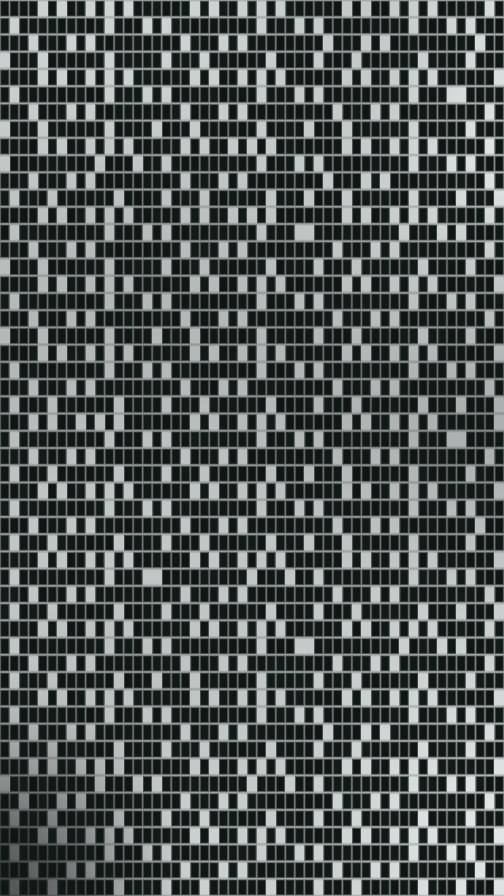
Reproduce this pattern procedurally as a Shadertoy shader.

```glsl
// Dark upright tiles on a brushed, pale metal plate, 53 across and 52 down.
// Four row motifs repeat every 16 columns; a missing tile shows the plate.
// Some motif blocks slip sideways, and broad gradients light the metal.

#define GRID vec2(53.0, 52.0)       // tiles across and down
#define GAP vec2(0.0009, 0.0014)    // half gap, in canvas heights
#define SOFTNESS 0.0013             // edge blur, in canvas heights
#define SLIP_CHANCE 0.22            // share of motif blocks that slip
#define TILE_COLOR vec3(0.06, 0.09, 0.08)
#define PLATE_COLOR vec3(0.80, 0.82, 0.82)
#define JOINT_LIGHT vec2(0.64, 0.78) // light in upright and level joints

float hash(vec2 p) {
    p = fract(p * vec2(0.1031, 0.1137));
    p += dot(p, p.yx + 33.33);
    return fract((p.x + p.y) * p.x * 17.0);
}

// True where a tile is missing; each mask holds one row of 16 columns.
bool isOpen(vec2 cell) {
    int masks[4] = int[4](0x8802, 0x0288, 0x1022, 0x2A50);
    float chance = hash(vec2(floor(cell.x / 16.0), cell.y) + 7.0);
    int slip = chance < SLIP_CHANCE ? 1 : 0;
    int column = (int(cell.x) + slip) % 16;
    int row = (int(cell.y) + 3) % 4;
    return ((masks[row] >> column) & 1) == 1;
}

// Uneven reflection on the plate; uv starts at the upper left.
float plateLight(vec2 uv) {
    float light = 0.97 + 0.04 * sin(uv.y * 13.0 + 1.2) * sin(uv.x * 4.0 + 0.6);
    light -= 0.10 * exp(-40.0 * pow(uv.y - 0.44, 2.0));
    light += 0.16 * smoothstep(0.5, 1.0, uv.x) * smoothstep(0.72, 0.95, uv.y);
    light += 0.12 * smoothstep(0.7, 1.0, uv.x) * (1.0 - smoothstep(0.15, 0.32, uv.y));
    vec2 corner = vec2(uv.x, (1.0 - uv.y) * 1.6);
    return light * mix(0.42, 1.0, smoothstep(0.0, 0.42, length(corner)));
}

float boxDistance(vec2 p, vec2 halfSize) {
    vec2 d = abs(p) - halfSize;
    return length(max(d, 0.0)) + min(max(d.x, d.y), 0.0);
}

void mainImage(out vec4 fragColor, in vec2 fragCoord) {
    vec2 uv = fragCoord / iResolution.xy;
    uv.y = 1.0 - uv.y;
    vec2 cell = floor(uv * GRID);
    vec2 cellSize = vec2(iResolution.x / iResolution.y, 1.0) / GRID;
    vec2 local = (fract(uv * GRID) - 0.5) * cellSize;
    float blur = max(SOFTNESS, 0.7 / iResolution.y);

    // Plate, dimmed along the narrow joints.
    vec2 edge = 0.5 * cellSize - abs(local);
    vec2 joint = 1.0 - smoothstep(GAP - blur, GAP + blur, edge);
    vec3 plate = PLATE_COLOR * plateLight(uv);
    float openDim = 1.0 - 0.16 * joint.y;
    float jointDim = mix(JOINT_LIGHT.x, JOINT_LIGHT.y, joint.y);

    // Tile with a slight difference in tone from its neighbours.
    float tone = 0.9 + 0.25 * hash(cell + 31.0);
    float tileDist = boxDistance(local, 0.5 * cellSize - GAP);
    float outside = smoothstep(-blur, blur, tileDist);
    vec3 tiled = mix(TILE_COLOR * tone, plate * jointDim, outside);

    vec3 color = isOpen(cell) ? plate * openDim : tiled;
    fragColor = vec4(clamp(color, 0.0, 1.0), 1.0);
}
```
